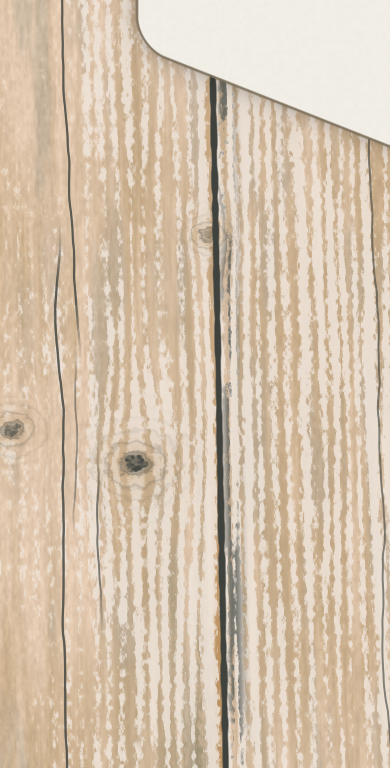
Give the GLSL for this texture, as a Shadertoy shader.

```glsl
// Two weathered timber planks with a dark seam, drying cracks and knots, under
// the rounded corner of a pale card. Stretched value noise makes the grain,
// and thresholded ribs with fine speckle make the flaking whitewash.

const vec3 PEACH = vec3(0.89, 0.79, 0.69);
const vec3 TAN = vec3(0.80, 0.69, 0.555);
const vec3 WHITEWASH = vec3(0.935, 0.895, 0.855);
const vec3 GREY_WOOD = vec3(0.73, 0.68, 0.61);
const vec3 MOSS = vec3(0.57, 0.53, 0.42);
const vec3 RUST = vec3(0.72, 0.53, 0.31);
const vec3 CHARCOAL = vec3(0.27, 0.28, 0.26);
const vec3 CARD = vec3(0.945, 0.932, 0.902);
const vec3 CARD_EDGE = vec3(0.50, 0.45, 0.37);

const float SEAM_X = 0.294;       // seam position at the bottom
const float SEAM_LEAN = 0.0188;   // leftward drift up the full height
const float SEAM_HALF = 0.0040;
const float RIB_COUNT = 54.0;     // ribs per canvas height
const float CARD_LEFT = 0.180;
const float CARD_RADIUS = 0.035;
const float CARD_SLOPE = 0.395;

// Knots: centre, radius, darkness of the core
const vec4 KNOTS[3] = vec4[3](
    vec4(0.177, 0.395, 0.0165, 1.0),
    vec4(0.016, 0.440, 0.0125, 0.75),
    vec4(0.271, 0.694, 0.0095, 0.40));

float hash(vec2 p) {
    return fract(sin(dot(p, vec2(127.1, 311.7))) * 43758.5453);
}

float noise(vec2 p) {
    vec2 i = floor(p), f = fract(p);
    f = f * f * (3.0 - 2.0 * f);
    return mix(mix(hash(i), hash(i + vec2(1, 0)), f.x),
               mix(hash(i + vec2(0, 1)), hash(i + vec2(1, 1)), f.x), f.y);
}

float fbm(vec2 p) {
    float sum = 0.0, amp = 0.533;
    for (int i = 0; i < 4; i++) {
        sum += amp * noise(p);
        p = p * 2.03 + 17.3;
        amp *= 0.5;
    }
    return sum;
}

// Wandering vertical crack that tapers at both ends
float crack(vec2 p, float x0, float lean, float low, float high, float width) {
    float wander = (fbm(vec2(p.y * 7.0, x0 * 91.0)) - 0.5) * 0.018;
    float taper = smoothstep(low, low + 0.1, p.y) * (1.0 - smoothstep(high - 0.1, high, p.y));
    float d = abs(p.x - x0 - lean * p.y - wander);
    return taper * (1.0 - smoothstep(width * 0.4, width * 0.4 + 0.0016, d));
}

// Signed distance to the rounded card corner, negative inside
float cardDistance(vec2 p) {
    float left = CARD_LEFT - p.x;
    float below = (0.902 - CARD_SLOPE * (p.x - 0.277) - p.y) / length(vec2(1.0, CARD_SLOPE));
    vec2 e = vec2(left, below) + CARD_RADIUS;
    return min(max(e.x, e.y), 0.0) + length(max(e, 0.0)) - CARD_RADIUS;
}

vec3 wood(vec2 p) {
    // Bend the grain around the knots
    vec2 g = p;
    for (int i = 0; i < 3; i++) {
        vec2 d = (p - KNOTS[i].xy) / KNOTS[i].z;
        g.x -= 0.6 * KNOTS[i].z * d.x * exp(-dot(d * d, vec2(0.16, 0.05)));
    }
    float u = g.x + SEAM_LEAN * p.y - SEAM_X;
    float rightPlank = step(0.0, u);
    float ribbed = mix(smoothstep(-0.25, -0.07, u), 1.0, rightPlank);

    // Bare timber: broad tone, long streaks, fine fibres
    float tone = fbm(vec2(u * 9.0, p.y * 3.0) + 4.0);
    float streak = fbm(vec2(u * 75.0, p.y * 3.5));
    float fibre = noise(vec2(u * 330.0, p.y * 45.0));
    float speck = fbm(vec2(u * 260.0, p.y * 130.0));
    float tanShare = tone * 0.9 + streak * 0.8 - 0.50 + 0.22 * ribbed;
    vec3 col = mix(PEACH, TAN, smoothstep(0.1, 0.75, tanShare));
    col = mix(col, GREY_WOOD, 0.55 * smoothstep(0.5, 0.75, fbm(vec2(u * 45.0, p.y * 5.0) + 31.0)));
    col += (fibre - 0.5) * 0.045 + (speck - 0.5) * 0.10;

    // Moss and rust gather beside the seam
    float lower = 1.0 - smoothstep(0.1, 0.55, p.y);
    float damp = exp(-abs(u + 0.03) * 16.0) * (0.25 + 0.75 * lower);
    col = mix(col, MOSS, damp * smoothstep(0.35, 0.7, streak * 0.6 + speck * 0.45));
    float rust = smoothstep(-0.015, -0.008, u) * (1.0 - rightPlank);
    col = mix(col, RUST, rust * (0.35 + 0.5 * lower));

    // Flaking whitewash along ribs
    float phase = u * RIB_COUNT + (fbm(vec2(u * 22.0, p.y * 2.0)) - 0.5) * 1.6;
    float rib = 0.5 + 0.5 * cos(6.2832 * phase);
    float ribTone = hash(vec2(floor(phase + 0.5), 3.0));
    float patches = fbm(vec2(u * 14.0, p.y * 7.0) + 52.0);
    float paint = rib * (0.15 + 0.28 * ribbed) + 0.20 * ribTone + 0.65 * speck + 0.75 * patches;
    col = mix(col, TAN * 0.91, 0.45 * ribbed * smoothstep(0.65, 1.0, 1.0 - rib) * streak);
    col = mix(col, WHITEWASH, 0.85 * smoothstep(0.94, 1.18, paint + 0.03));

    // Dark, broken streaks on the right lip of the seam
    float lip = rightPlank * exp(-pow((u - 0.015) / 0.011, 2.0));
    float soot = noise(vec2(u * 190.0, p.y * 9.0)) * 0.65 + speck * 0.5;
    col = mix(col, CHARCOAL + 0.10, 0.85 * lip * smoothstep(0.50, 0.72, soot));

    // Knots: warm halo, growth rings, ragged core
    for (int i = 0; i < 3; i++) {
        vec2 d = (p - KNOTS[i].xy) / KNOTS[i].z * vec2(0.85, 1.1);
        float r = length(d) + (fbm(d * 1.8 + float(i) * 9.0) - 0.5) * 0.9;
        col = mix(col, TAN, 0.6 * exp(-r * r * 0.22));
        float ring = pow(0.5 + 0.5 * cos(r * 6.2832), 4.0) * exp(-r * 0.75);
        col = mix(col, CHARCOAL, 0.85 * ring * smoothstep(0.4, 0.8, r));
        float core = (1.0 - smoothstep(0.55, 0.95, r)) * (0.6 + 0.5 * noise(d * 5.0));
        col = mix(col, CHARCOAL, min(core, 1.0) * KNOTS[i].w);
    }
    return col;
}

void mainImage(out vec4 fragColor, in vec2 fragCoord) {
    vec2 p = fragCoord / iResolution.y;
    float px = 1.0 / iResolution.y;
    vec3 col = wood(p);

    // Drying cracks
    float cracks = crack(p, 0.127, -0.049, 0.52, 1.2, 0.0016);
    cracks = max(cracks, crack(p, 0.086, -0.014, -0.2, 0.72, 0.0018));
    cracks = max(cracks, 0.6 * crack(p, 0.100, 0.0, 0.28, 0.57, 0.0008));
    cracks = max(cracks, 0.8 * crack(p, 0.146, -0.055, 0.16, 0.44, 0.0012));
    cracks = max(cracks, 0.75 * crack(p, 0.505, -0.025, -0.2, 0.9, 0.0012));
    col = mix(col, CHARCOAL, cracks * 0.85);

    // Seam between the planks
    float ragged = (noise(vec2(p.y * 70.0, 8.0)) - 0.5) * 0.0015;
    float seam = abs(p.x + SEAM_LEAN * p.y - SEAM_X) - SEAM_HALF + ragged;
    col = mix(col, CHARCOAL - 0.02, 1.0 - smoothstep(-px, px, seam));

    // Card with its soft shadow and thin dark edge
    float card = cardDistance(p);
    col *= 1.0 - 0.22 * exp(-max(card, 0.0) * 90.0);
    col = mix(col, CARD_EDGE, 0.9 * (1.0 - smoothstep(0.002, 0.0045, card)));
    vec3 paper = CARD + (noise(p * 220.0) - 0.5) * 0.012;
    col = mix(col, paper, 1.0 - smoothstep(-px, px, card));

    fragColor = vec4(clamp(col, 0.0, 1.0), 1.0);
}
```
